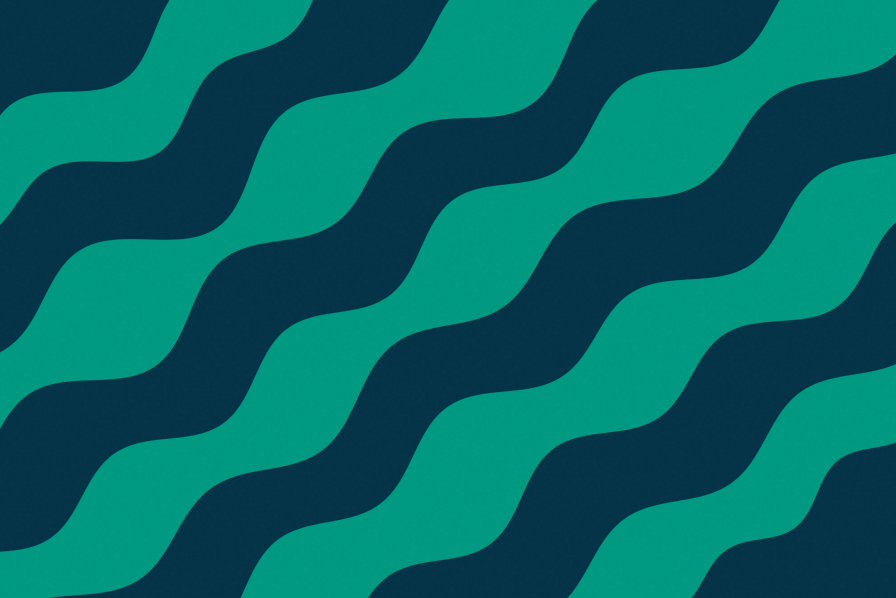
Give the GLSL for this pattern, as a Shadertoy shader.

```glsl
#define NAVY vec3(0.02, 0.20, 0.28)
#define TEAL vec3(0.00, 0.60, 0.51)
#define CANVAS_HEIGHT 100.0
#define BAND_ANGLE 0.608
#define EDGE_COUNT 10
#define GRAIN_SIZE 0.6
#define GRAIN_AMOUNT 0.012
#define TAU 6.2831853

// Ripple of each band edge: offset, crest position, wavelength, height
const vec4 RIPPLE[EDGE_COUNT] = vec4[EDGE_COUNT](
    vec4(19.1, 9.4, 35.2, 3.7), vec4(30.9, 6.8, 30.7, 2.7),
    vec4(46.3, 7.8, 39.6, 3.9), vec4(60.4, 24.6, 38.3, 3.5),
    vec4(75.0, 25.4, 35.2, 3.1), vec4(88.7, 1.6, 38.3, 3.1),
    vec4(103.5, 4.3, 36.5, 3.1), vec4(118.2, 15.6, 34.8, 3.0),
    vec4(133.4, 18.0, 36.3, 2.8), vec4(145.7, 59.0, 23.8, 2.0));

// Slow drift of each edge: crest position, wavelength, height
const vec3 SWELL[EDGE_COUNT] = vec3[EDGE_COUNT](
    vec3(0.0, 78.0, 0.0), vec3(11.7, 78.0, 2.7),
    vec3(9.8, 78.0, 1.8), vec3(64.5, 78.0, 1.2),
    vec3(-17.6, 148.0, 1.4), vec3(105.5, 125.0, 1.6),
    vec3(91.8, 137.0, 1.8), vec3(93.8, 98.0, 1.0),
    vec3(18.0, 137.0, 0.4), vec3(46.9, 78.0, 1.2));

float wave(float along, vec3 shape) {
    return shape.z * cos(TAU * (along - shape.x) / shape.y);
}

float edgeOffset(int i, float along) {
    return RIPPLE[i].x + wave(along, RIPPLE[i].yzw) + wave(along, SWELL[i]);
}

vec2 hash22(vec2 p) {
    vec3 q = fract(p.xyx * vec3(0.1031, 0.1030, 0.0973));
    q += dot(q, q.yzx + 33.33);
    return fract((q.xx + q.yz) * q.zy);
}

// Distance to the nearest scattered cell point
float cellNoise(vec2 p) {
    vec2 cell = floor(p), local = fract(p);
    float nearest = 2.0;
    for (int y = -1; y <= 1; y++)
        for (int x = -1; x <= 1; x++) {
            vec2 neighbour = vec2(x, y);
            vec2 toPoint = neighbour + hash22(cell + neighbour + 7.0) - local;
            nearest = min(nearest, dot(toPoint, toPoint));
        }
    return sqrt(nearest);
}

void mainImage(out vec4 fragColor, in vec2 fragCoord) {
    float unit = CANVAS_HEIGHT / iResolution.y;
    vec2 p = fragCoord * unit;

    // Axes along and across the diagonal bands, measured from the upper left
    vec2 fromTop = vec2(p.x, CANVAS_HEIGHT - p.y);
    vec2 axis = vec2(cos(BAND_ANGLE), -sin(BAND_ANGLE));
    float along = dot(fromTop, axis);
    float across = dot(fromTop, vec2(-axis.y, axis.x));

    // Each edge crossed switches between the two colours
    float band = 0.0;
    for (int i = 0; i < EDGE_COUNT; i++) {
        float offset = edgeOffset(i, along);
        float slope = (edgeOffset(i, along + 0.1) - offset) / 0.1;
        float dist = (across - offset) * inversesqrt(1.0 + slope * slope);
        float past = smoothstep(-0.75 * unit, 0.75 * unit, dist);
        band += (i % 2 == 0) ? past : -past;
    }

    // Faint paper grain
    float grain = (cellNoise(p / GRAIN_SIZE) - 0.5) * GRAIN_AMOUNT;
    fragColor = vec4(mix(NAVY, TEAL, band) + grain, 1.0);
}
```
